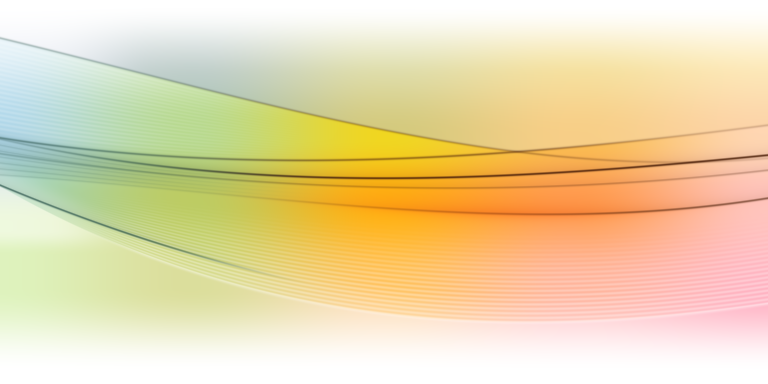
Reproduce this background procedurally as a WebGL 1 fragment shader.

```glsl
precision highp float;
// Translucent rainbow ribbon sweeping over a soft pastel backdrop.
// Colour ramps run left to right and are blended by height; cubic curves
// bound the ribbon and guide its dark creases, glows and fine hatching.

uniform vec2 u_resolution;

// Curves: height = k.x + k.y x + k.z x^2 + k.w x^3
const vec4 CREST   = vec4(0.901, -0.481, -0.159, 0.327);
const vec4 RISE    = vec4(0.641, -0.316, 0.473, -0.124);
const vec4 SPINE   = vec4(0.638, -0.450, 0.575, -0.167);
const vec4 THREAD  = vec4(0.600, -0.299, 0.240, 0.016);
const vec4 EMBER   = vec4(0.545, -0.132, -0.238, 0.309);
const vec4 KEEL    = vec4(0.518, -0.840, 0.500, 0.0);
const vec4 HEM     = vec4(0.515, -1.143, 1.077, -0.240);

const vec3 WHITE   = vec3(1.0);
const vec3 UMBER   = vec3(0.30, 0.13, 0.04);
const vec3 PINE    = vec3(0.16, 0.32, 0.29);
const vec3 SCARLET = vec3(1.0, 0.40, 0.08);

const float HEM_LINES   = 24.0;
const float CREST_LINES = 22.0;
const float LINE_WIDTH  = 0.0032;

float curve(vec4 k, float x) {
  return k.x + x * (k.y + x * (k.z + x * k.w));
}

// Five evenly spaced colour stops
vec3 ramp(float x, vec3 a, vec3 b, vec3 c, vec3 d, vec3 e) {
  float s = x * 4.0;
  vec3 col = mix(a, b, smoothstep(0.0, 1.0, s));
  col = mix(col, c, smoothstep(1.0, 2.0, s));
  col = mix(col, d, smoothstep(2.0, 3.0, s));
  return mix(col, e, smoothstep(3.0, 4.0, s));
}

vec3 backdrop(vec2 p) {
  vec3 high = ramp(p.x, vec3(0.86, 0.88, 0.94), vec3(0.77, 0.82, 0.81),
    vec3(0.88, 0.88, 0.70), vec3(0.96, 0.89, 0.64), vec3(0.99, 0.92, 0.73));
  vec3 low = ramp(p.x, vec3(0.75, 0.83, 0.88), vec3(0.64, 0.75, 0.69),
    vec3(0.83, 0.79, 0.49), vec3(0.97, 0.81, 0.53), vec3(0.99, 0.83, 0.66));
  vec3 ground = ramp(p.x, vec3(0.87, 0.95, 0.74), vec3(0.86, 0.87, 0.61),
    vec3(0.99, 0.87, 0.73), vec3(1.0, 0.78, 0.79), vec3(1.0, 0.69, 0.76));
  vec3 sky = mix(low, high, smoothstep(0.65, 0.87, p.y));
  sky = mix(sky, WHITE, smoothstep(0.80, 0.99, p.y));
  ground = mix(ground, WHITE, 1.0 - smoothstep(0.03, 0.25, p.y));
  return mix(ground, sky, smoothstep(0.42, 0.58, p.y));
}

vec3 ribbon(vec2 p) {
  vec3 top = ramp(p.x, vec3(0.70, 0.85, 0.92), vec3(0.72, 0.85, 0.56),
    vec3(0.94, 0.84, 0.13), vec3(0.98, 0.74, 0.32), vec3(1.0, 0.84, 0.70));
  vec3 core = ramp(p.x, vec3(0.64, 0.83, 0.72), vec3(0.74, 0.80, 0.39),
    vec3(1.0, 0.70, 0.07), vec3(1.0, 0.63, 0.33), vec3(1.0, 0.77, 0.74));
  vec3 base = ramp(p.x, vec3(0.85, 0.93, 0.75), vec3(0.82, 0.85, 0.50),
    vec3(1.0, 0.76, 0.36), vec3(1.0, 0.71, 0.61), vec3(1.0, 0.71, 0.76));
  vec3 col = mix(base, core, smoothstep(0.26, 0.47, p.y));
  col = mix(col, top, smoothstep(0.49, 0.64, p.y));
  return mix(col, WHITE, 0.75 * smoothstep(0.68, 0.92, p.y));
}

// Thin line with a soft shadow on its upper side
float crease(float d, float width, float shade) {
  float line = exp(-d * d / (width * width));
  return max(line, shade * exp(-max(d, 0.0) / 0.016) * smoothstep(-width, 0.0, d));
}

// Repeated fine lines, faded where too dense for the canvas
float hatch(float t, float count, float span) {
  float pitch = abs(span) * u_resolution.y / count;
  return (0.5 + 0.5 * cos(6.28318 * t * count)) * smoothstep(1.2, 3.0, pitch);
}

void main() {
  vec2 p = gl_FragCoord.xy / u_resolution;
  float x = p.x, y = p.y;
  float px = 1.0 / u_resolution.y;
  float width = max(LINE_WIDTH, 0.7 * px);
  float crest = curve(CREST, x), rise = curve(RISE, x);
  float spine = curve(SPINE, x), ember = curve(EMBER, x);
  float keel = curve(KEEL, x), hem = curve(HEM, x);
  float left = 1.0 - smoothstep(0.05, 0.45, x);

  // Backdrop with a pale veil at the lower left
  vec3 col = backdrop(p);
  float veil = smoothstep(0.335, 0.40, y) * (1.0 - smoothstep(0.06, 0.20, x));
  col = mix(col, WHITE, 0.5 * veil);

  // Ribbon body, translucent toward its hem
  float above = y - hem;
  float body = smoothstep(-px, px, above) * (1.0 - smoothstep(-px, px, y - max(crest, rise)));
  col = mix(col, ribbon(p), body * mix(0.45, 1.0, smoothstep(0.0, 0.09, above)));

  // Warm glow gathered on the ember fold
  float d = y - ember;
  float glow = exp(-abs(d) / (d > 0.0 ? 0.035 : 0.012));
  col = mix(col, SCARLET, 0.55 * glow * exp(-pow((x - 0.66) / 0.20, 2.0)));

  // Hatching along the hem and under the crest
  float t = above / (ember - hem);
  float hemFade = body * smoothstep(0.08, 0.2, x) * (1.0 - smoothstep(0.1, 0.9, t));
  col = mix(col, WHITE, 0.30 * hemFade * hatch(t, HEM_LINES, ember - hem));
  float u = (y - rise) / max(crest - rise, 0.01);
  float crestFade = body * left * smoothstep(0.0, 0.1, u);
  col = mix(col, WHITE, 0.16 * crestFade * hatch(u, CREST_LINES, crest - rise));

  // Fan of green strands spreading at the left
  for (int i = 0; i < 7; i++) {
    float strand = mix(spine, ember, float(i) / 6.0);
    col = mix(col, PINE, 0.16 * left * crease(y - strand, width, 0.6));
  }

  // Creases, green at the left and brown at the right
  vec3 ink = mix(PINE, UMBER, smoothstep(0.1, 0.5, x));
  float right = smoothstep(0.6, 0.95, x);
  col = mix(col, ink, 0.32 * crease(y - crest, width, 0.0) * (1.0 - 0.5 * right));
  col = mix(col, ink, mix(0.5, 0.2, right) * crease(y - rise, width, 0.0));
  col = mix(col, ink, 0.28 * crease(y - curve(THREAD, x), width, 0.25));
  col = mix(col, ink, mix(0.3, 0.6, right) * smoothstep(0.1, 0.7, x) * crease(d, width, 0.15));
  col = mix(col, ink, 0.85 * smoothstep(-0.1, 0.4, x) * crease(y - spine, width, 0.12));
  float keelFade = 1.0 - smoothstep(0.15, 0.42, x);
  col = mix(col, PINE, 0.7 * keelFade * crease(y - keel, width, 0.2));

  // Light rim on the hem
  float rim = exp(-pow(above / (1.3 * width), 2.0)) * smoothstep(0.08, 0.2, x);
  col = mix(col, WHITE, 0.3 * rim);

  gl_FragColor = vec4(col, 1.0);
}
```
